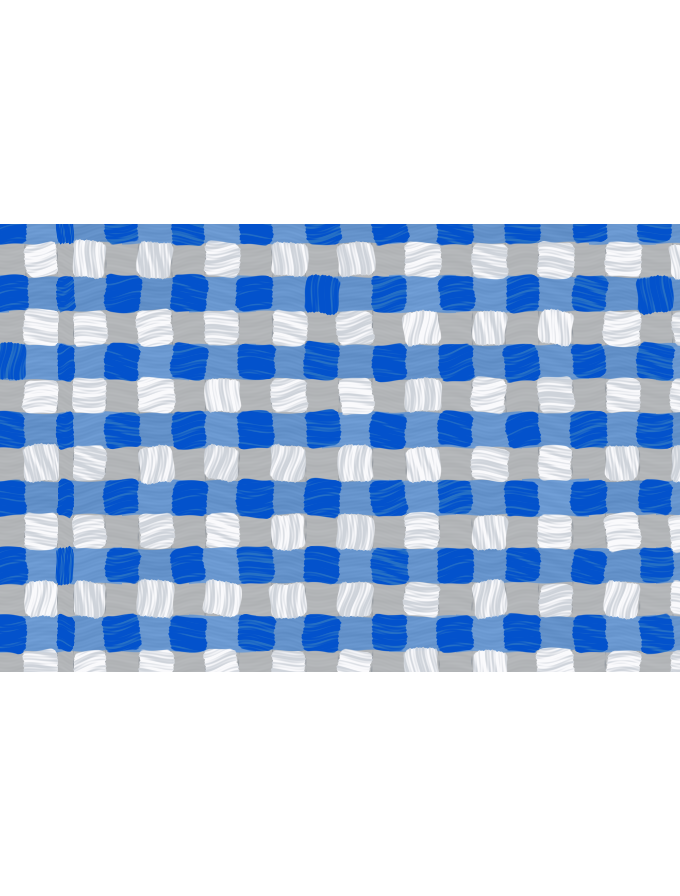
Reproduce this pattern procedurally as a WebGL 1 fragment shader.

```glsl
precision highp float;
// Hand-painted gingham: a band of blue and grey rows between blank margins.
// Two staggered lattices of wobbly rounded boxes lay dark blue and white dabs
// on the rows; layered sines give bristle streaks and ragged stroke ends.

uniform vec2 u_resolution;

const vec2 PITCH = vec2(0.0981, 0.0758);    // repeat, in canvas widths and heights
const vec2 ORIGIN = vec2(0.1796, 0.3281);   // centre of one dark dab, from top left
const vec2 BAND = vec2(0.25, 0.75);         // top and bottom of the painted band
const vec2 DARK_HALF = vec2(0.260, 0.262);  // dab half sizes, in repeats
const vec2 WHITE_HALF = vec2(0.262, 0.258);
const float ROW_HALF = 0.255;
const float CORNER = 0.10;
const float JITTER = 0.035;
const float LEFT_SHIFT = 0.30;              // the first column sits off the grid
const vec2 LEFT_RANGE = vec2(-1.02, -0.67);
const float PENCIL_HALF = 0.008;

const vec3 PAPER = vec3(1.0);
const vec3 GREY = vec3(0.70, 0.71, 0.72);
const vec3 PENCIL = vec3(0.50, 0.53, 0.57);
const vec3 LIGHT_BLUE = vec3(0.40, 0.58, 0.80);
const vec3 DARK_BLUE = vec3(0.01, 0.32, 0.80);
const vec3 WORN_BLUE = vec3(0.15, 0.44, 0.77);
const vec3 THIN_WHITE = vec3(0.82, 0.84, 0.87);
const vec3 THICK_WHITE = vec3(0.98, 0.98, 0.99);

float hash(vec2 p) {
  return fract(sin(dot(p, vec2(12.99, 78.23))) * 437.58);
}

vec2 hash2(vec2 p) {
  return vec2(hash(p + 3.7), hash(p + 19.1));
}

// Bristle height, 0 to 1, for a stroke running along x.
float bristles(vec2 p, float seed) {
  float phase = 40.0 * seed;
  float y = p.y + 0.05 * sin(5.0 * p.x + phase);
  float broad = sin(23.0 * y + phase + 1.6 * sin(4.0 * p.x + phase));
  float mid = sin(61.0 * y + 2.0 * phase + 1.3 * sin(7.0 * p.x - phase));
  float fine = sin(127.0 * y - phase + 1.9 * sin(9.0 * p.x + 2.0 * phase));
  return clamp(0.5 + 0.20 * broad + 0.18 * mid + 0.14 * fine, 0.0, 1.0);
}

float roundedBox(vec2 p, vec2 halfSize, float radius) {
  vec2 d = abs(p) - halfSize + radius;
  return length(max(d, 0.0)) + min(max(d.x, d.y), 0.0) - radius;
}

// One dab per cell: x = coverage, y = bristle height, z = random tone.
vec3 dab(vec2 q, vec2 halfSize, float uprightChance, float salt, float aa) {
  vec2 cell = floor(q + 0.5);
  vec2 id = cell + salt;
  float seed = hash(id);
  vec2 p = q - cell - JITTER * (hash2(id) - 0.5);
  float tilt = 0.22 * (hash(id + 7.3) - 0.5);
  p += tilt * vec2(-p.y, p.x);
  vec2 along = hash(id + 31.7) < uprightChance ? p.yx : p;
  float paint = bristles(along, seed);

  // Slow wobble of the outline plus bristle marks where the stroke ends.
  vec2 wobble = sin(p.yx * vec2(13.0, 11.0) + 30.0 * hash2(id + 5.0));
  vec2 size = halfSize + 0.035 * (hash2(id + 11.0) - 0.5);
  float d = roundedBox(p + 0.011 * wobble, size, CORNER);
  d += 0.028 * (paint - 0.5) * smoothstep(0.10, 0.25, abs(along.x));
  return vec3(1.0 - smoothstep(-aa, aa, d), paint, hash(id + 23.0));
}

void main() {
  vec2 uv = gl_FragCoord.xy / u_resolution;
  uv.y = 1.0 - uv.y;
  vec2 q = (uv - ORIGIN) / PITCH;
  q.x -= LEFT_SHIFT * (1.0 - smoothstep(LEFT_RANGE.x, LEFT_RANGE.y, q.x));
  float aa = 0.8 / (PITCH.y * u_resolution.y);

  // Ground: grey rows with faint grain and pencil lines between columns.
  vec2 fromDark = q - floor(q + 0.5);
  float grain = bristles(q, 0.37);
  vec3 color = GREY + 0.035 * (grain - 0.5);
  float lineX = abs(abs(fromDark.x) - 0.25 + 0.008 * sin(9.0 * q.y + 3.0 * q.x));
  float line = 1.0 - smoothstep(PENCIL_HALF - aa, PENCIL_HALF + aa, lineX);
  float dashes = 0.5 + 0.5 * sin(31.0 * q.y + 4.0 * sin(5.0 * q.x));
  color = mix(color, PENCIL, 0.65 * line * dashes);

  // Light blue rows, painted patch by patch.
  vec2 patchId = floor(q + vec2(0.0, 0.5));
  float patchTone = hash(patchId + 41.0) - 0.5;
  float rowEdge = ROW_HALF + 0.012 * sin(8.0 * q.x + 5.0 * patchId.y);
  rowEdge += 0.03 * patchTone;
  float row = 1.0 - smoothstep(-aa, aa, abs(fromDark.y) - rowEdge);
  vec3 blue = LIGHT_BLUE + 0.05 * (grain - 0.5) + 0.04 * patchTone;
  color = mix(color, blue, row);

  // White dabs between the rows, then dark dabs on them.
  vec3 white = dab(q - 0.5, WHITE_HALF, 0.4, 50.0, aa);
  float body = smoothstep(0.12, 0.85, white.y + 0.3 * (white.z - 0.5));
  color = mix(color, mix(THIN_WHITE, THICK_WHITE, body), white.x * (0.9 + 0.1 * body));

  vec3 dark = dab(q, DARK_HALF, 0.15, 0.0, aa);
  float worn = smoothstep(0.45, 1.0, dark.y + 0.3 * (dark.z - 0.5));
  color = mix(color, mix(DARK_BLUE, WORN_BLUE, worn), dark.x);

  // Blank margins above and below.
  float edge = 0.5 / u_resolution.y;
  float inside = smoothstep(BAND.x - edge, BAND.x + edge, uv.y)
               * (1.0 - smoothstep(BAND.y - edge, BAND.y + edge, uv.y));
  gl_FragColor = vec4(mix(PAPER, color, inside), 1.0);
}
```
